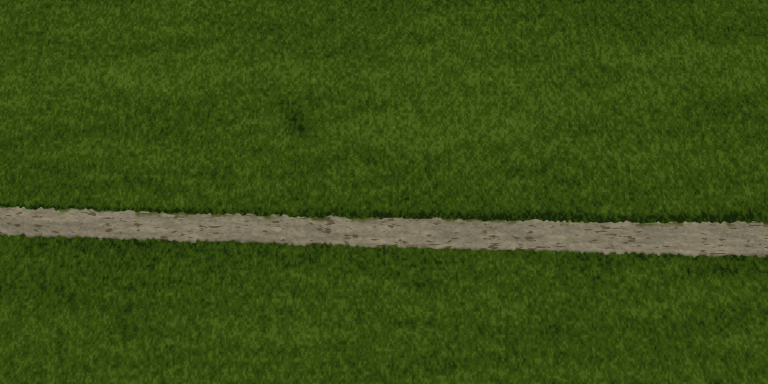
Give the GLSL for this texture, as a WebGL 1 fragment shader.

```glsl
precision highp float;

uniform vec2 u_resolution;

float hash(vec2 p) {
  return fract(sin(dot(p, vec2(127.1, 311.7))) * 43758.55);
}

float noise(vec2 p) {
  vec2 i = floor(p);
  vec2 f = fract(p);
  f = f * f * (3.0 - 2.0 * f);
  float low = mix(hash(i), hash(i + vec2(1.0, 0.0)), f.x);
  float high = mix(hash(i + vec2(0.0, 1.0)), hash(i + vec2(1.0, 1.0)), f.x);
  return mix(low, high, f.y);
}

float fbm(vec2 p) {
  float sum = 0.0;
  float gain = 0.5;
  for (int i = 0; i < 4; i++) {
    sum += gain * noise(p);
    p = p * 2.03 + vec2(17.3, 9.1);
    gain *= 0.5;
  }
  return sum / 0.9375;
}

float softSpot(vec2 p, vec2 center, vec2 radius) {
  vec2 d = (p - center) / radius;
  return exp(-dot(d, d));
}

// Height of the path borders at a given x
float upperBorder(float x) {
  return 0.461 - 0.037 * x + 0.008 * x * x;
}

float lowerBorder(float x) {
  return 0.388 - 0.0335 * x + 0.0025 * x * x;
}

// Broad light on the lawn: mowing bands and worn spots
float lawnLight(vec2 p, float above, float below) {
  float light = 0.44;
  light += 0.26 * (fbm(p * vec2(2.5, 15.0) + 3.0) - 0.5);
  light += 0.22 * (fbm(p * vec2(9.0, 38.0) + 21.0) - 0.5);
  light += 0.11 * softSpot(p, vec2(0.35, 0.81), vec2(0.7, 0.06));
  light += 0.13 * softSpot(p, vec2(1.08, 0.65), vec2(0.32, 0.035));
  light += 0.07 * softSpot(p, vec2(1.5, 0.74), vec2(0.6, 0.09));
  light += 0.08 * softSpot(p, vec2(0.4, 0.08), vec2(0.7, 0.14));
  light -= 0.16 * softSpot(p, vec2(0.78, 0.685), vec2(0.035, 0.05));
  light -= 0.10 * softSpot(p, vec2(0.44, 0.66), vec2(0.04, 0.045));
  light -= 0.07 * exp(-max(above, 0.0) / 0.06) * step(0.0, above);
  light -= 0.13 * exp(-max(below, 0.0) / 0.07) * step(0.0, below);
  return light;
}

// Fine upright blades, a little larger toward the viewer
float blades(vec2 p) {
  float scale = mix(1.0, 1.2, p.y);
  vec2 q = vec2(p.x - 1.0, p.y) * scale;
  q.x += 0.004 * (noise(q * 45.0) - 0.5);
  float fine = noise(q * vec2(175.0, 110.0)) - 0.5;
  float tufts = noise(q * vec2(75.0, 62.0) + 40.0) - 0.5;
  float grain = hash(floor(q * vec2(250.0, 200.0))) - 0.5;
  return 0.42 * fine + 0.22 * tufts + 0.16 * grain;
}

vec3 grassColor(float tone) {
  vec3 color = mix(vec3(0.09, 0.14, 0.035), vec3(0.16, 0.24, 0.05),
                   smoothstep(0.0, 0.28, tone));
  color = mix(color, vec3(0.21, 0.29, 0.06), smoothstep(0.24, 0.46, tone));
  color = mix(color, vec3(0.27, 0.36, 0.10), smoothstep(0.46, 0.68, tone));
  return mix(color, vec3(0.37, 0.46, 0.16), smoothstep(0.70, 1.0, tone));
}

// Dry soil with flat ruts, grit and sparse dark litter
vec3 soilColor(vec2 p) {
  vec2 along = vec2(p.x, p.y + 0.025 * p.x);
  float ruts = fbm(along * vec2(18.0, 95.0) + 7.0);
  float grit = noise(along * vec2(150.0, 190.0)) - 0.5;
  float litter = smoothstep(0.62, 0.78, fbm(along * vec2(42.0, 130.0) + 60.0));
  vec3 color = vec3(0.49, 0.46, 0.38) * (0.84 + 0.34 * ruts + 0.16 * grit);
  return mix(color, vec3(0.29, 0.26, 0.17), 0.75 * litter);
}

void main() {
  vec2 p = gl_FragCoord.xy / u_resolution.y;
  p.x += 1.0 - 0.5 * u_resolution.x / u_resolution.y;
  float soft = max(0.0025, 0.7 / u_resolution.y);

  // Ragged turf borders
  float ragged = 0.010 * (fbm(vec2(p.x * 38.0, p.y * 30.0)) - 0.5);
  float tips = 0.008 * (noise(p * vec2(130.0, 50.0)) - 0.5);
  float above = p.y - upperBorder(p.x) + ragged + tips;
  float below = lowerBorder(p.x) - p.y + ragged + tips;

  float tone = lawnLight(p, above, below) + blades(p);

  // Shaded lip of the upper turf, thicker toward the right
  float lipHeight = mix(0.010, 0.026, smoothstep(0.2, 1.0, p.x));
  float lip = smoothstep(-0.004, 0.002, above)
            * (1.0 - smoothstep(0.4 * lipHeight, 1.3 * lipHeight, above));
  vec3 grass = grassColor(tone - 0.26 * lip);

  // Soil, with stray weeds along its upper side
  vec3 soil = soilColor(p);
  float weeds = smoothstep(-0.018, 0.0, above)
              * smoothstep(0.48, 0.66, fbm(p * vec2(30.0, 75.0) + 11.0));
  soil = mix(soil, vec3(0.25, 0.27, 0.10), 0.8 * weeds);
  soil *= 1.0 - 0.22 * smoothstep(-0.008, 0.0, below);

  float turf = smoothstep(-soft, soft, max(above, below));
  gl_FragColor = vec4(mix(soil, grass, turf), 1.0);
}
```
